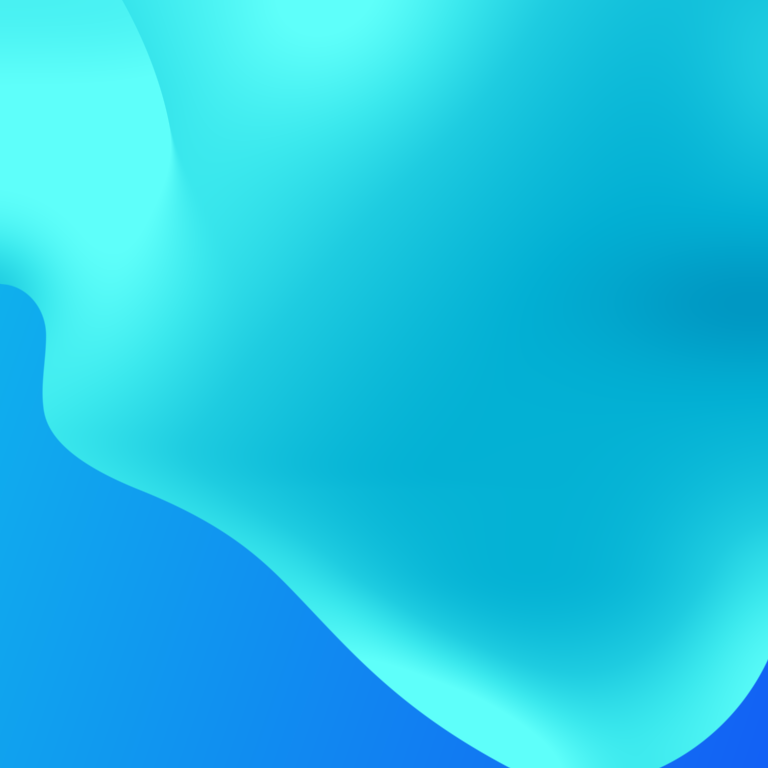
Write a Shadertoy shader that draws this background.

```glsl
// Soft aqua liquid shape with folds and glows over a blue gradient.

// Elliptical gaussian spot: 1 at the centre, fading outwards.
float spot(vec2 p, vec2 center, vec2 radius) {
    vec2 q = (p - center) / radius;
    return exp(-dot(q, q));
}

// Cubic from (a.x, a.y) with slope a.z to (b.x, b.y) with slope b.z.
float hermite(float x, vec3 a, vec3 b) {
    float span = b.x - a.x;
    float t = (x - a.x) / span;
    float u = 1.0 - t;
    return u * u * (1.0 + 2.0 * t) * a.y + t * t * (3.0 - 2.0 * t) * b.y
         + span * t * u * (u * a.z - t * b.z);
}

// Horizontal position of the left shore at depth y below the top.
float shoreX(float y) {
    vec3 shoulder = vec3(0.437, 0.060, 0.0);
    vec3 notch = vec3(0.534, 0.057, 0.15);
    vec3 shelf = vec3(0.638, 0.182, 2.5);
    vec3 slope = vec3(0.766, 0.378, 0.97);
    vec3 foot = vec3(1.0, 0.664, 1.9);
    if (y < shoulder.x) {
        float u = (shoulder.x - y) / 0.067;
        return 0.06 * sqrt(max(1.0 - u * u, 0.0)) - 4.0 * max(0.37 - y, 0.0);
    }
    if (y < notch.x) return hermite(y, shoulder, notch);
    if (y < shelf.x) return hermite(y, notch, shelf);
    if (y < slope.x) return hermite(y, shelf, slope);
    return hermite(y, slope, foot);
}

// Approximate distance from the left shore, positive inside the liquid.
float shoreDistance(vec2 p) {
    float h = 0.001;
    float slope = (shoreX(p.y + h) - shoreX(p.y - h)) / (2.0 * h);
    return (p.x - shoreX(p.y)) / sqrt(1.0 + slope * slope);
}

// Distance inside the round lower right corner.
float cornerDistance(vec2 p) {
    return 0.2925 - length(max(p - vec2(0.735), 0.0));
}

// Brightness change on both sides of the upper left fold.
float foldLight(vec2 p, float pixel) {
    float u = 1.0 - min(p.y / 0.25, 1.0);
    float side = p.x - 0.159 - 0.07 * (1.0 - u * u);
    float softness = mix(pixel, 0.1, smoothstep(0.16, 0.42, p.y));
    float inside = 1.0 - smoothstep(-softness, softness, side);
    float lit = 0.02 + 0.14 * smoothstep(0.0, 0.15, p.y);
    lit *= 1.0 - smoothstep(0.3, 0.6, p.y);
    float shade = -0.1 * exp(-max(side, 0.0) / 0.1);
    shade *= 1.0 - smoothstep(0.1, 0.4, p.y);
    return mix(shade, lit, inside);
}

// Sum of the broad gradient, the glows and the shadows.
float liquidLight(vec2 p, float shore, float pixel) {
    float light = 0.86 - 0.55 * smoothstep(0.35, 1.08, p.x + 0.8 * p.y);
    light += 0.20 * spot(p, vec2(0.45, 0.0), vec2(0.17, 0.16));
    light += 0.30 * spot(p, vec2(1.03, 0.08), vec2(0.13, 0.15));
    light += 0.50 * spot(p, vec2(1.03, 0.80), vec2(0.16, 0.17));
    light -= 0.30 * spot(p, vec2(0.98, 0.395), vec2(0.20, 0.09));
    light -= 0.40 * spot(p, vec2(-0.02, 0.38), vec2(0.09, 0.08));
    light += 0.48 * smoothstep(0.74, 1.0, p.y);
    // Bright rim along the lower shore
    float rim = smoothstep(0.55, 0.8, p.y) * (1.0 - smoothstep(0.6, 0.85, p.x));
    light += 0.48 * rim * exp(-pow(shore / 0.11, 2.0));
    return clamp(light + foldLight(p, pixel), 0.0, 1.0);
}

// Colour ramp from deep teal to bright cyan.
vec3 liquidColor(float light) {
    vec3 deep = vec3(0.0, 0.59, 0.76);
    vec3 teal = vec3(0.01, 0.69, 0.83);
    vec3 aqua = vec3(0.12, 0.80, 0.88);
    vec3 cyan = vec3(0.23, 0.91, 0.93);
    vec3 gleam = vec3(0.37, 1.0, 0.98);
    vec3 color = mix(deep, teal, clamp(light / 0.3, 0.0, 1.0));
    color = mix(color, aqua, clamp((light - 0.3) / 0.3, 0.0, 1.0));
    color = mix(color, cyan, clamp((light - 0.6) / 0.2, 0.0, 1.0));
    return mix(color, gleam, clamp((light - 0.8) / 0.2, 0.0, 1.0));
}

// Blue gradient behind the liquid.
vec3 backdrop(vec2 p) {
    float t = 0.8 * p.x + 0.28 * (p.y - 0.37);
    return mix(vec3(0.06, 0.69, 0.93), vec3(0.07, 0.37, 0.96), clamp(t, 0.0, 1.0));
}

void mainImage(out vec4 fragColor, in vec2 fragCoord) {
    vec2 p = fragCoord / iResolution.xy;
    p.y = 1.0 - p.y; // depth below the top edge
    float pixel = 1.0 / min(iResolution.x, iResolution.y);

    float shore = shoreDistance(p);
    float inside = smoothstep(-pixel, pixel, min(shore, cornerDistance(p)));
    vec3 liquid = liquidColor(liquidLight(p, shore, pixel));
    fragColor = vec4(mix(backdrop(p), liquid, inside), 1.0);
}
```
